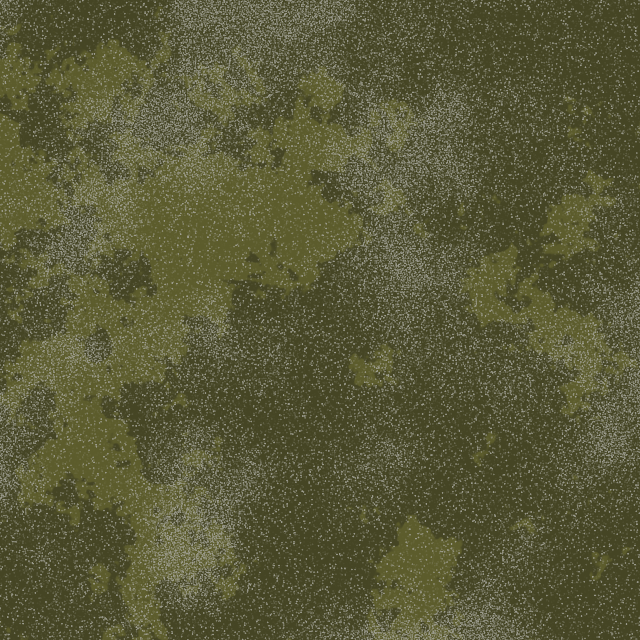
Write a Shadertoy shader that draws this texture.

```glsl
// Mottled olive ground: ragged two-tone patches dusted with clouds of fine pale grain.

#define PATCH_SCALE 5.0
#define PATCH_ROUGHNESS 0.77
#define PATCH_LEVEL 0.532
#define PATCH_EDGE 0.022
#define CLOUD_SCALE 6.0
#define CLOUD_ROUGHNESS 0.5
#define GRAIN_SCALE 370.0
#define GRAIN_STRENGTH 0.95
#define DARK_OLIVE vec3(0.270, 0.270, 0.140)
#define LIGHT_OLIVE vec3(0.362, 0.362, 0.172)
#define PALE_DUST vec3(0.640, 0.640, 0.595)

float hash(vec2 p) {
    vec3 q = fract(p.xyx * vec3(0.1031, 0.1030, 0.0973));
    q += dot(q, q.yzx + 33.33);
    return fract((q.x + q.y) * q.z);
}

float valueNoise(vec2 p) {
    vec2 cell = floor(p);
    vec2 f = fract(p);
    f = f * f * (3.0 - 2.0 * f);
    float low = mix(hash(cell), hash(cell + vec2(1, 0)), f.x);
    float high = mix(hash(cell + vec2(0, 1)), hash(cell + vec2(1, 1)), f.x);
    return mix(low, high, f.y);
}

// Octaves are turned as well as scaled, which hides the lattice.
float layeredNoise(vec2 p, int octaves, float roughness) {
    const mat2 turn = mat2(1.6, 1.2, -1.2, 1.6);
    float sum = 0.0, total = 0.0, weight = 1.0;
    for (int i = 0; i < octaves; i++) {
        sum += weight * valueNoise(p);
        total += weight;
        weight *= roughness;
        p = turn * p + vec2(17.3, 41.7);
    }
    return sum / total;
}

// Cellular dots: density turns rare bright specks into thick dust.
float grain(vec2 p, float density) {
    vec2 cell = floor(p);
    float rarity = mix(9.5, 0.65, density);
    float dust = 0.0;
    for (int y = -1; y <= 1; y++) {
        for (int x = -1; x <= 1; x++) {
            vec2 id = cell + vec2(x, y);
            vec2 jitter = vec2(hash(id + 19.7), hash(id + 73.1));
            float dotShape = 1.0 - smoothstep(0.25, 0.75, distance(p, id + jitter));
            float opacity = pow(hash(id + 131.3), rarity);
            dust = max(dust, dotShape * opacity);
        }
    }
    return dust;
}

void mainImage(out vec4 fragColor, in vec2 fragCoord) {
    vec2 uv = fragCoord / iResolution.y;

    // Ragged olive patches
    float patches = layeredNoise(uv * PATCH_SCALE + 3.7, 6, PATCH_ROUGHNESS);
    float lightShare = smoothstep(PATCH_LEVEL - PATCH_EDGE, PATCH_LEVEL + PATCH_EDGE, patches);
    vec3 color = mix(DARK_OLIVE, LIGHT_OLIVE, lightShare);

    // Pale dust gathered in soft clouds
    float clouds = layeredNoise(uv * CLOUD_SCALE + 57.2, 4, CLOUD_ROUGHNESS);
    float density = smoothstep(0.26, 0.78, clouds);
    float dust = GRAIN_STRENGTH * grain(uv * GRAIN_SCALE, density);
    color = mix(color, PALE_DUST, dust);

    fragColor = vec4(color, 1.0);
}
```
